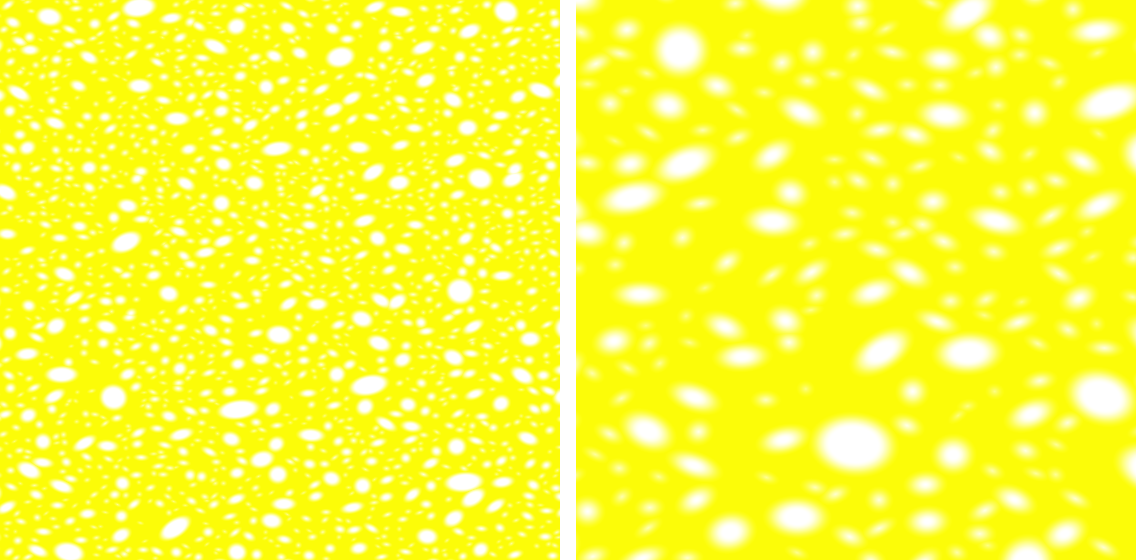
Left, the full canvas; right, a detail of the centre.
Reproduce this texture procedurally as a WebGL 1 fragment shader.

```glsl
precision highp float;
// Soft white oval spots of many sizes scattered over bright yellow.
// Four jittered grids go from coarse to fine; a small spot is dropped
// wherever a spot of a coarser grid already takes up its place.

uniform vec2 u_resolution;

const vec3 YELLOW = vec3(0.99, 0.99, 0.03);
const vec3 WHITE = vec3(1.0, 1.0, 1.0);
const int LAYERS = 4;
const float COARSE_ROWS = 8.0;     // grid rows of the coarsest layer
const float CELL_ASPECT = 1.4;     // cell width over height
const float COARSE_RADIUS = 0.0245;
const float RADIUS_RATIO = 0.68;   // radius step from layer to layer
const float RADIUS_SPREAD = 0.25;
const float JITTER = 0.8;
const float MAX_STRETCH = 2.2;     // longest spot, width over height
const float MAX_TILT = 0.6;        // radians
const float TILT_BIAS = 0.06;
const float SOFTNESS = 0.012;      // width of the ramp inside the rim
const float SPACING = 0.6;         // clearance, in radii of the finer spot
const float COARSE_KEEP = 0.55;    // share of coarse cells with a spot
const float KEEP_STEP = 0.35;

float hash(vec2 cell, float seed) {
  return fract(sin(dot(cell, vec2(127.1, 311.7)) + seed * 74.7) * 43758.5453);
}

vec2 cellSize(float layer) {
  return vec2(CELL_ASPECT, 1.0) / (COARSE_ROWS * exp2(layer));
}

vec2 spotCentre(vec2 cell, float layer) {
  float seed = layer * 9.0;
  vec2 offset = vec2(hash(cell, seed + 1.0), hash(cell, seed + 2.0)) - 0.5;
  return (cell + 0.5 + JITTER * offset) * cellSize(layer);
}

float spotRadius(vec2 cell, float layer) {
  float vary = 2.0 * hash(cell, layer * 9.0 + 3.0) - 1.0;
  return COARSE_RADIUS * pow(RADIUS_RATIO, layer) * (1.0 + RADIUS_SPREAD * vary);
}

// Approximate depth below the rim of a cell's spot, negative outside it
float rimDepth(vec2 p, vec2 cell, float layer) {
  float seed = layer * 9.0;
  if (hash(cell, seed + 4.0) > COARSE_KEEP + KEEP_STEP * layer) return -1.0;
  float radius = spotRadius(cell, layer);
  float stretch = sqrt(mix(1.0, MAX_STRETCH, hash(cell, seed + 5.0)));
  float tilt = MAX_TILT * (2.0 * hash(cell, seed + 6.0) - 1.0) + TILT_BIAS;
  vec2 d = p - spotCentre(cell, layer);
  float c = cos(tilt);
  float s = sin(tilt);
  d = vec2(c * d.x + s * d.y, c * d.y - s * d.x);
  return radius - length(d * vec2(1.0 / stretch, stretch));
}

// Deepest rim depth at p among the spots of one layer
float layerDepth(vec2 p, float layer) {
  vec2 home = floor(p / cellSize(layer));
  float depth = -1.0;
  for (int y = -1; y <= 1; y++) {
    for (int x = -1; x <= 1; x++) {
      depth = max(depth, rimDepth(p, home + vec2(float(x), float(y)), layer));
    }
  }
  return depth;
}

// True if a coarser layer has a spot too close to this one
bool isCrowded(vec2 cell, float layer) {
  vec2 centre = spotCentre(cell, layer);
  float clearance = SPACING * spotRadius(cell, layer);
  for (int i = 0; i < LAYERS - 1; i++) {
    if (float(i) >= layer) break;
    if (layerDepth(centre, float(i)) > -clearance) return true;
  }
  return false;
}

void main() {
  vec2 p = gl_FragCoord.xy / u_resolution.y;
  float depth = 0.0;

  // Keep the deepest uncrowded spot over all layers
  for (int i = 0; i < LAYERS; i++) {
    float layer = float(i);
    vec2 home = floor(p / cellSize(layer));
    for (int y = -1; y <= 1; y++) {
      for (int x = -1; x <= 1; x++) {
        vec2 cell = home + vec2(float(x), float(y));
        float d = rimDepth(p, cell, layer);
        if (d > depth && !isCrowded(cell, layer)) depth = d;
      }
    }
  }

  float whiteness = smoothstep(0.0, SOFTNESS, depth);
  gl_FragColor = vec4(mix(YELLOW, WHITE, whiteness), 1.0);
}
```
